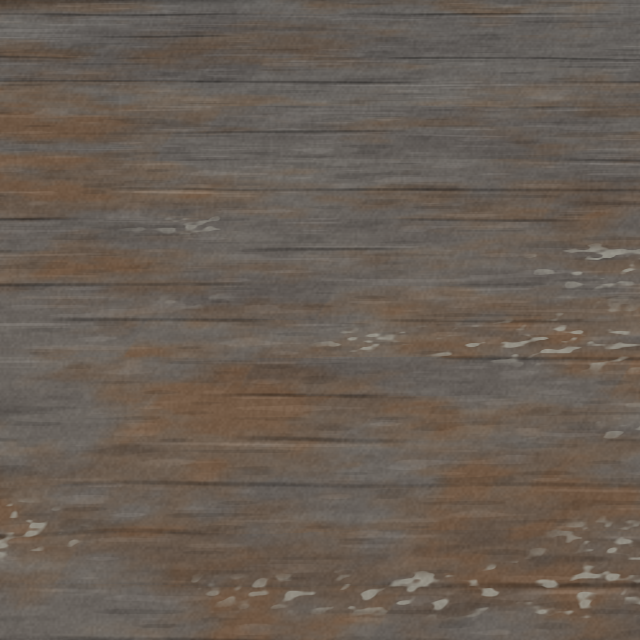
Give the GLSL for this texture, as a Shadertoy shader.

```glsl
// Weathered plank floor seen at a low angle: rows narrow with distance,
// stretched noise paints grey grain, rusty stains and broken dark seams,
// and thresholded noise scatters clusters of pale worn flecks.

float hash(vec2 p) {
    vec3 q = fract(p.xyx * vec3(0.1031, 0.1030, 0.0973));
    q += dot(q, q.yzx + 33.33);
    return fract((q.x + q.y) * q.z);
}

float noise(vec2 p) {
    vec2 cell = floor(p), f = fract(p);
    f = f * f * (3.0 - 2.0 * f);
    float low = mix(hash(cell), hash(cell + vec2(1, 0)), f.x);
    float high = mix(hash(cell + vec2(0, 1)), hash(cell + vec2(1, 1)), f.x);
    return mix(low, high, f.y);
}

float fbm(vec2 p) {
    float sum = 0.0, amp = 0.53;
    for (int i = 0; i < 4; i++) {
        sum += amp * noise(p);
        p = p * 2.03 + vec2(17.3, 9.1);
        amp *= 0.5;
    }
    return sum;
}

void mainImage(out vec4 fragColor, in vec2 fragCoord) {
    vec2 uv = fragCoord / iResolution.xy;

    // Perspective depth counts plank rows; the shear slants the board ends
    float depth = 70.0 / (2.5 - uv.y);
    float wavyDepth = depth + 0.14 * (noise(vec2(uv.x * 5.0, depth * 0.7)) - 0.5);
    float across = uv.x - 0.65 * uv.y;
    float row = floor(wavyDepth);
    float inRow = fract(wavyDepth);

    // Boards of random offset within each row, with slanted ends
    float along = across * 1.7 + 7.0 * hash(vec2(row, 3.0));
    float board = floor(along);
    float endBlend = smoothstep(0.988, 1.0, fract(along));
    float tone = mix(hash(vec2(board, row)), hash(vec2(board + 1.0, row)), endBlend);

    // Long grain, broad patches and stains
    float streak = fbm(vec2(uv.x * 3.0, depth * 2.3));
    float fineStreak = fbm(vec2(uv.x * 12.0 + 40.0, depth * 6.0));
    float patches = fbm(vec2(across * 6.0 + 12.0, depth * 1.1));
    float stain = fbm(vec2(uv.x * 2.4 + 31.0, depth * 0.75 + 5.0));
    float smudge = fbm(vec2(across * 14.0, depth * 2.2 + 70.0));

    vec3 darkGrey = vec3(0.345, 0.320, 0.304);
    vec3 paleGrey = vec3(0.472, 0.452, 0.425);
    float light = 0.57 + 0.5 * (streak - 0.5) + 0.55 * (fineStreak - 0.5)
                + 0.4 * (patches - 0.5) + 0.4 * (smudge - 0.5) + 0.28 * (tone - 0.5);
    vec3 color = mix(darkGrey, paleGrey, clamp(light, 0.0, 1.0));

    // Wide brown wash, with dull orange only at its strongest spots
    float rust = stain + 0.5 * (smudge - 0.5) + 0.25 * (streak - 0.5) + 0.14 * (tone - 0.5);
    float brown = smoothstep(0.36, 0.66, rust);
    float orange = smoothstep(0.62, 0.80, rust + 0.25 * (patches - 0.5));
    color *= mix(vec3(1.0), vec3(0.985, 0.885, 0.795), brown);
    color = mix(color, vec3(0.45, 0.32, 0.22), 0.5 * orange);

    // Cooler, slightly darker far end
    color *= mix(vec3(1.0), vec3(0.96, 0.98, 1.0), smoothstep(0.5, 1.0, uv.y));
    color *= 1.0 - 0.25 * smoothstep(0.988, 1.0, uv.y) * (1.0 - uv.x);

    // Broken seams between rows, with a thin worn lip below
    float seamDistance = min(inRow, 1.0 - inRow);
    float edge = floor(wavyDepth + 0.5);
    float seamBreaks = smoothstep(0.44, 0.66, noise(vec2(uv.x * 4.0, edge * 7.3)));
    seamBreaks *= 0.4 + 0.6 * noise(vec2(uv.x * 16.0, edge * 3.7));
    float seam = (1.0 - smoothstep(0.01, 0.075, seamDistance)) * seamBreaks;
    color *= 1.0 - 0.30 * seam;
    float lip = smoothstep(0.82, 0.87, inRow) * (1.0 - smoothstep(0.88, 0.93, inRow));
    color += 0.05 * lip * smoothstep(0.5, 0.75, noise(vec2(uv.x * 8.0, row * 5.7)));

    // Short dark and pale scratches along the grain
    float scratch = noise(vec2(across * 13.0 + 5.0, depth * 8.0 + 90.0));
    color *= 1.0 - 0.09 * smoothstep(0.70, 0.86, scratch);
    color += 0.035 * smoothstep(0.26, 0.12, scratch);

    // Small crisp flecks gathered in flat clusters on the nearer boards
    float cluster = smoothstep(0.58, 0.80, noise(vec2(uv.x * 3.2 + 8.0, depth * 0.9 + 2.0)));
    cluster *= 1.0 - smoothstep(0.62, 0.74, uv.y);
    float chips = 0.6 * noise(vec2(across * 32.0, depth * 6.0))
                + 0.4 * noise(vec2(across * 66.0, depth * 12.0 + 20.0));
    float fleck = smoothstep(0.60, 0.76, chips) * cluster;
    color = mix(color, vec3(0.61, 0.60, 0.56), 0.85 * fleck);

    // Soft slanted fibre and fine surface grain
    float fibre = noise(vec2(uv.x + uv.y, 2.0 * (uv.y - uv.x)) * 75.0);
    float grain = noise(uv * 250.0);
    color += 0.026 * (fibre - 0.5) + 0.034 * (grain - 0.5);

    fragColor = vec4(color, 1.0);
}
```
